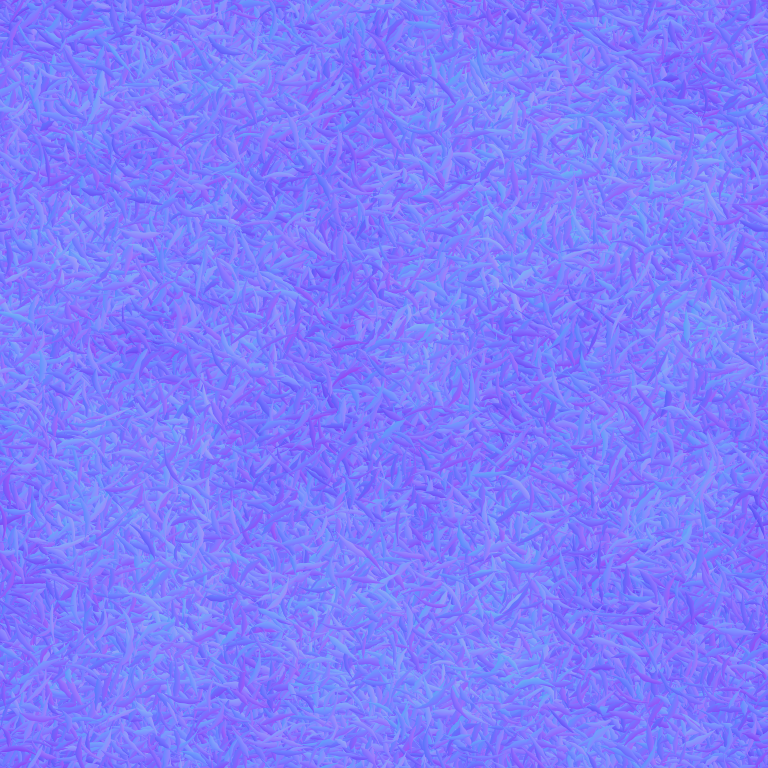
Write a Shadertoy shader that draws this texture map.

```glsl
// Tangent-space normal map of dense, matted grass: curved tapered blades in layers.
#define CELLS 30.0        // scatter cells across the canvas
#define LAYERS 22         // blades per cell
#define HALF_LENGTH 0.93  // longest half blade, in cells
#define HALF_WIDTH 0.13   // widest half blade, in cells
#define BEND 0.38         // curvature of the blades
#define TILT vec2(0.15, 0.21) // random lean of the normals
#define ROLL 0.17         // rounding across a blade
#define TUFT_CELLS 9.0    // size of the broad patches
#define TUFT_TILT 0.22    // lean shared by a patch
#define GROUND vec2(-0.06, -0.12) // normal between the blades

float hash(vec2 p) {
    return fract(sin(dot(p, vec2(127.1, 311.7))) * 43758.5453);
}

vec4 hash4(vec2 p) {
    vec4 k = vec4(dot(p, vec2(127.1, 311.7)), dot(p, vec2(269.5, 183.3)),
                  dot(p, vec2(113.5, 271.9)), dot(p, vec2(246.1, 124.6)));
    return fract(sin(k) * 43758.5453);
}

// Value noise that repeats over the given period
float tileNoise(vec2 p, float period) {
    vec2 i = floor(p), f = fract(p);
    f = f * f * (3.0 - 2.0 * f);
    vec2 a = mod(i, period), b = mod(i + 1.0, period);
    return mix(mix(hash(a), hash(vec2(b.x, a.y)), f.x),
               mix(hash(vec2(a.x, b.y)), hash(b), f.x), f.y);
}

// Returns the normal's xy slope and the coverage of one blade
vec3 blade(vec2 p, vec2 cell, float layer, float pixel) {
    vec2 seed = mod(cell, CELLS) + layer * vec2(0.37, 0.73);
    vec4 place = hash4(seed);
    vec2 root = cell + place.xy;
    vec2 d = p - root;
    float halfLength = HALF_LENGTH * mix(0.3, 1.0, place.w);
    if (dot(d, d) > 1.15 * halfLength * halfLength) return vec3(0.0);

    // Blade frame, bent along its length
    float angle = 6.2832 * place.z;
    vec2 along = vec2(cos(angle), sin(angle));
    vec2 side = vec2(-along.y, along.x);
    float t = dot(d, along) / halfLength;
    if (abs(t) >= 1.0) return vec3(0.0);
    vec4 look = hash4(seed + 17.3);
    float bend = BEND * (2.0 * look.x - 1.0);
    float across = dot(d, side) + bend * halfLength * (t * t - 0.3);

    // Tapered outline with a slightly ragged edge
    float width = HALF_WIDTH * mix(0.45, 1.0, look.y) * (1.0 - t * t) * (1.0 - 0.5 * t);
    width *= 1.0 + 0.16 * sin(9.0 * t + 40.0 * look.x);
    float cover = clamp((width - abs(across)) / pixel + 0.5, 0.0, 1.0);
    if (cover <= 0.0) return vec3(0.0);

    // Lean of the blade, its rounding, its bend and its patch
    vec2 slope = TILT * (2.0 * look.zw - 1.0);
    slope += side * ROLL * clamp(across / max(width, 0.01), -1.0, 1.0);
    slope += along * 0.06 * t;
    float tuft = tileNoise(root * TUFT_CELLS / CELLS, TUFT_CELLS) - 0.5;
    slope += vec2(0.15, 1.0) * TUFT_TILT * tuft;
    return vec3(slope, cover);
}

void mainImage(out vec4 fragColor, in vec2 fragCoord) {
    vec2 p = fragCoord / iResolution.y * CELLS;
    float pixel = CELLS / iResolution.y;
    vec2 home = floor(p);
    vec2 slope = vec2(0.0);
    float open = 1.0;

    // Composite front to back until nothing shows through
    for (int layer = 0; layer < LAYERS; layer++) {
        for (int k = 0; k < 9; k++) {
            vec2 cell = home + vec2(k % 3 - 1, k / 3 - 1);
            vec3 b = blade(p, cell, float(layer), pixel);
            slope += open * b.z * b.xy;
            open *= 1.0 - b.z;
        }
        if (open < 0.01) break;
    }
    slope += open * GROUND;

    // Encode the unit normal as a colour
    slope += vec2(-0.01, -0.005);
    vec3 normal = vec3(slope, sqrt(max(1.0 - dot(slope, slope), 0.0)));
    fragColor = vec4(0.5 + 0.5 * normal, 1.0);
}
```
